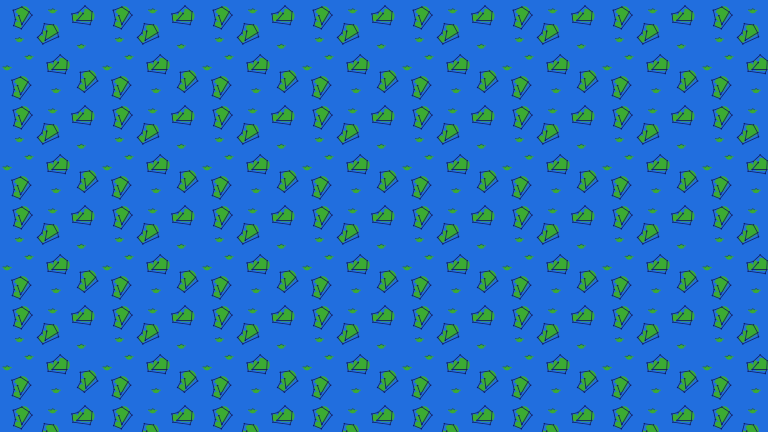
Reproduce this pattern procedurally as a WebGL 1 fragment shader.

```glsl
precision highp float;

uniform vec2 u_resolution;

// Lengths below are in hundredths of a tile
#define TILES_DOWN 4.32
#define TILE 100.0
#define LINE_HALF 0.36
#define DOT_RADIUS 0.8
#define BLUE vec3(0.13, 0.43, 0.87)
#define GREEN vec3(0.23, 0.67, 0.20)
#define NAVY vec3(0.07, 0.11, 0.38)

const int MOTIFS = 6;
const int JOINTS = 10;

float coverage(float d, float pixel) {
  return clamp(0.5 - d / pixel, 0.0, 1.0);
}

float ellipse(vec2 p, vec2 radii) {
  return (length(p / radii) - 1.0) * min(radii.x, radii.y);
}

float segment(vec2 p, vec2 a, vec2 b) {
  vec2 ab = b - a;
  return length(p - a - ab * clamp(dot(p - a, ab) / dot(ab, ab), 0.0, 1.0));
}

// Offset from the nearest copy of a centre given in tile fractions
vec2 wrapped(vec2 tilePos, vec2 centre) {
  return (fract(tilePos - centre + 0.5) - 0.5) * TILE;
}

// Notched body with a separate lobe on its left
float leafShape(vec2 p) {
  float body = ellipse(p - vec2(3.2, 0.0), vec2(8.3, 7.0));
  body = max(body, -5.6 - p.y);
  body = max(body, 1.9 - length(p - vec2(-0.5, 5.4)));
  float lobe = ellipse(p - vec2(-8.0, -1.6), vec2(3.2, 3.6));
  return min(body, lobe);
}

// Thin jointed line around the leaf
float wireShape(vec2 p) {
  vec2 joint[JOINTS];
  joint[0] = vec2(0.0, 2.5);
  joint[1] = vec2(-6.0, -4.5);
  joint[2] = vec2(8.5, -4.5);
  joint[3] = vec2(7.0, -8.5);
  joint[4] = vec2(-10.0, -6.2);
  joint[5] = vec2(-11.0, 2.0);
  joint[6] = vec2(-5.0, 3.5);
  joint[7] = vec2(2.0, 10.0);
  joint[8] = vec2(9.0, 4.2);
  joint[9] = joint[2];
  float d = length(p - joint[0]) - DOT_RADIUS;
  for (int i = 1; i < JOINTS; i++) {
    d = min(d, segment(p, joint[i - 1], joint[i]) - LINE_HALF);
    d = min(d, length(p - joint[i]) - DOT_RADIUS);
  }
  return d;
}

// Small sprig: shallow bowl with two notches and a pointed side
float sprigShape(vec2 p) {
  float bowl = ellipse(p, vec2(3.3, 2.3));
  bowl = max(bowl, 0.9 - length(p - vec2(-1.4, 2.1)));
  bowl = max(bowl, 0.8 - length(p - vec2(1.5, 2.0)));
  float tips = segment(p, vec2(-4.0, 0.7), vec2(4.1, 0.6)) - 0.5;
  return min(bowl, tips);
}

float sprigWire(vec2 p) {
  float d = segment(p, vec2(-4.0, 1.2), vec2(-1.5, 0.9));
  d = min(d, segment(p, vec2(-1.5, 0.9), vec2(0.0, 2.4)));
  d = min(d, segment(p, vec2(0.0, 2.4), vec2(2.2, 1.0)));
  return d - 0.25;
}

void main() {
  vec2 tilePos = (gl_FragCoord.xy - vec2(0.0, u_resolution.y))
               * TILES_DOWN / u_resolution.y;
  float pixel = TILE * TILES_DOWN / u_resolution.y;

  // Leaf centres with their turn in degrees, and sprig centres
  vec3 leaf[MOTIFS];
  leaf[0] = vec3(0.210, 0.830, 60.0);
  leaf[1] = vec3(0.830, 0.840, 0.0);
  leaf[2] = vec3(0.480, 0.667, 32.0);
  leaf[3] = vec3(0.582, 0.350, 0.0);
  leaf[4] = vec3(0.865, 0.195, 48.0);
  leaf[5] = vec3(0.197, 0.130, 60.0);
  vec2 sprig[MOTIFS];
  sprig[0] = vec2(0.527, 0.890);
  sprig[1] = vec2(0.193, 0.602);
  sprig[2] = vec2(0.812, 0.536);
  sprig[3] = vec2(0.290, 0.427);
  sprig[4] = vec2(0.070, 0.320);
  sprig[5] = vec2(0.560, 0.092);

  vec3 color = BLUE;
  for (int i = 0; i < MOTIFS; i++) {
    vec2 s = wrapped(tilePos, sprig[i]);
    color = mix(color, GREEN, coverage(sprigShape(s), pixel));
    color = mix(color, NAVY, 0.7 * coverage(sprigWire(s), pixel));

    float turn = radians(leaf[i].z);
    float c = cos(turn), n = sin(turn);
    vec2 p = mat2(c, -n, n, c) * wrapped(tilePos, leaf[i].xy);
    color = mix(color, GREEN, coverage(leafShape(p), pixel));
    color = mix(color, NAVY, coverage(wireShape(p), pixel));
  }
  gl_FragColor = vec4(color, 1.0);
}
```
